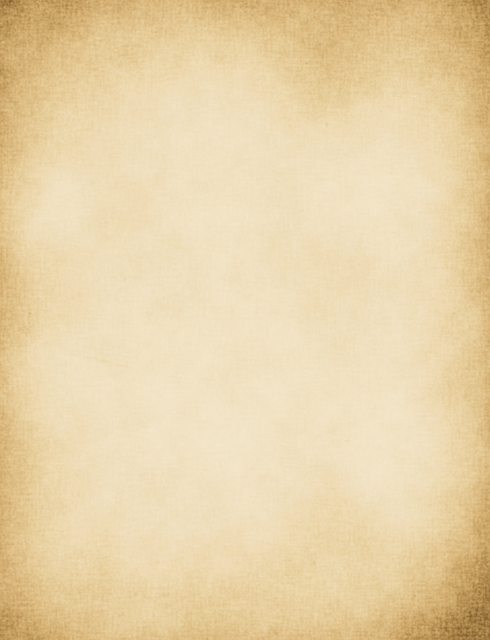
A Shadertoy shader for this texture:

```glsl
// Aged parchment: cream paper browning towards its edges and corners.
// An "age" value sums edge stains, soft patches and gradient-noise mottling,
// woven fibres and grain; a colour ramp then turns age into paper tones.

#define EDGE_STRENGTH 4.6
#define EDGE_REACH vec4(0.085, 0.080, 0.085, 0.088) // left, right, bottom, top
#define AGE_LIMIT 5.7
#define BASE_AGE 0.42
#define PATCH_GAIN 1.0
#define MOTTLE 0.95
#define WEAVE 0.30
#define GRAIN 0.34
#define SPECKS 0.9

vec2 hashGradient(vec2 cell) {
    vec3 h = fract(cell.xyx * vec3(0.1031, 0.1030, 0.0973));
    h += dot(h, h.yzx + 33.33);
    float angle = 6.2832 * fract((h.x + h.y) * h.z);
    return vec2(cos(angle), sin(angle));
}

float gradientNoise(vec2 p) {
    vec2 i = floor(p), f = p - i;
    vec2 w = f * f * f * (f * (f * 6.0 - 15.0) + 10.0);
    float a = dot(hashGradient(i), f);
    float b = dot(hashGradient(i + vec2(1, 0)), f - vec2(1, 0));
    float c = dot(hashGradient(i + vec2(0, 1)), f - vec2(0, 1));
    float d = dot(hashGradient(i + vec2(1, 1)), f - vec2(1, 1));
    return mix(mix(a, b, w.x), mix(c, d, w.x), w.y);
}

float fbm(vec2 p) {
    float sum = 0.0, amplitude = 0.6;
    for (int i = 0; i < 5; i++) {
        sum += amplitude * gradientNoise(p);
        p = mat2(1.6, 1.2, -1.2, 1.6) * p + 7.3;
        amplitude *= 0.58;
    }
    return sum;
}

// Broad stains (positive) and pale areas (negative): x, y, radius, age
const vec4 PATCHES[12] = vec4[12](
    vec4(0.25, 0.67, 0.09, 0.9), vec4(0.69, 0.54, 0.08, 0.6),
    vec4(0.68, 0.88, 0.10, 0.9), vec4(0.68, 0.18, 0.09, 0.8),
    vec4(0.10, 0.90, 0.13, 0.7), vec4(0.92, 0.04, 0.10, 1.6),
    vec4(0.30, 0.79, 0.12, -0.7), vec4(0.11, 0.68, 0.09, -1.1),
    vec4(0.44, 0.36, 0.15, -0.5), vec4(0.81, 0.71, 0.11, -0.9),
    vec4(0.80, 0.29, 0.11, -0.9), vec4(0.11, 0.40, 0.10, -0.7));

float patchAge(vec2 uv, float aspect) {
    float age = 0.0;
    for (int i = 0; i < 12; i++) {
        vec2 offset = (uv - PATCHES[i].xy) * vec2(aspect, 1.0) / PATCHES[i].z;
        age += PATCHES[i].w * exp(-dot(offset, offset));
    }
    return age * PATCH_GAIN;
}

// Stain creeping in from all four sides, saturating in the corners
float edgeAge(vec2 uv) {
    vec4 inset = max(vec4(uv.x, 1.0 - uv.x, uv.y, 1.0 - uv.y), 0.0);
    vec4 stain = exp(-inset / EDGE_REACH);
    float total = EDGE_STRENGTH * dot(stain, vec4(1.0, 1.08, 0.85, 1.05));
    return AGE_LIMIT * (1.0 - exp(-total / AGE_LIMIT));
}

float creaseMask(vec2 uv, vec2 a, vec2 b) {
    vec2 along = b - a, q = uv - a;
    float t = clamp(dot(q, along) / dot(along, along), 0.0, 1.0);
    return exp(-pow(length(q - t * along) / 0.0025, 2.0)) * 4.0 * t * (1.0 - t);
}

vec3 paperColour(float age) {
    vec3 c = vec3(0.955, 0.905, 0.795);
    c = mix(c, vec3(0.94, 0.88, 0.755), clamp(age + 0.6, 0.0, 1.0));
    c = mix(c, vec3(0.93, 0.85, 0.69), clamp(age - 0.4, 0.0, 1.0));
    c = mix(c, vec3(0.90, 0.80, 0.60), clamp(age - 1.4, 0.0, 1.0));
    c = mix(c, vec3(0.86, 0.73, 0.50), clamp(age - 2.4, 0.0, 1.0));
    c = mix(c, vec3(0.79, 0.64, 0.40), clamp(age - 3.4, 0.0, 1.0));
    c = mix(c, vec3(0.66, 0.51, 0.28), clamp(age - 4.4, 0.0, 1.0));
    return mix(c, vec3(0.50, 0.36, 0.18), clamp(age - 5.4, 0.0, 1.0));
}

void mainImage(out vec4 fragColor, in vec2 fragCoord) {
    vec2 uv = fragCoord / iResolution.xy;
    float aspect = iResolution.x / iResolution.y;
    vec2 p = uv * vec2(aspect, 1.0);

    // Broad ageing, with the edge stain made irregular
    vec2 warp = vec2(fbm(p * 5.0 + 3.1), fbm(p * 5.0 + 19.7));
    float age = BASE_AGE + edgeAge(uv + 0.025 * warp) + patchAge(uv + 0.06 * warp, aspect);
    age += MOTTLE * (fbm(p * 7.0 + 41.0) + 0.7 * fbm(p * 22.0 + 11.0));

    // Crossed threads and fine grain, stronger on older paper
    float weave = gradientNoise(p * vec2(45, 230)) + gradientNoise(p * vec2(230, 38) + 57.0);
    float grain = gradientNoise(p * 190.0 + 5.0) + gradientNoise(p * 310.0 + 83.0);
    age += (WEAVE * weave + GRAIN * grain) * (1.0 + 0.2 * max(age, 0.0));

    // Sparse specks and faint creases
    age += SPECKS * smoothstep(0.48, 0.68, gradientNoise(p * 95.0 + 131.0));
    age += 0.5 * creaseMask(uv, vec2(0.13, 0.452), vec2(0.29, 0.42));
    age += 0.7 * creaseMask(uv, vec2(0.545, 0.025), vec2(0.575, 0.0));

    fragColor = vec4(paperColour(age), 1.0);
}
```
